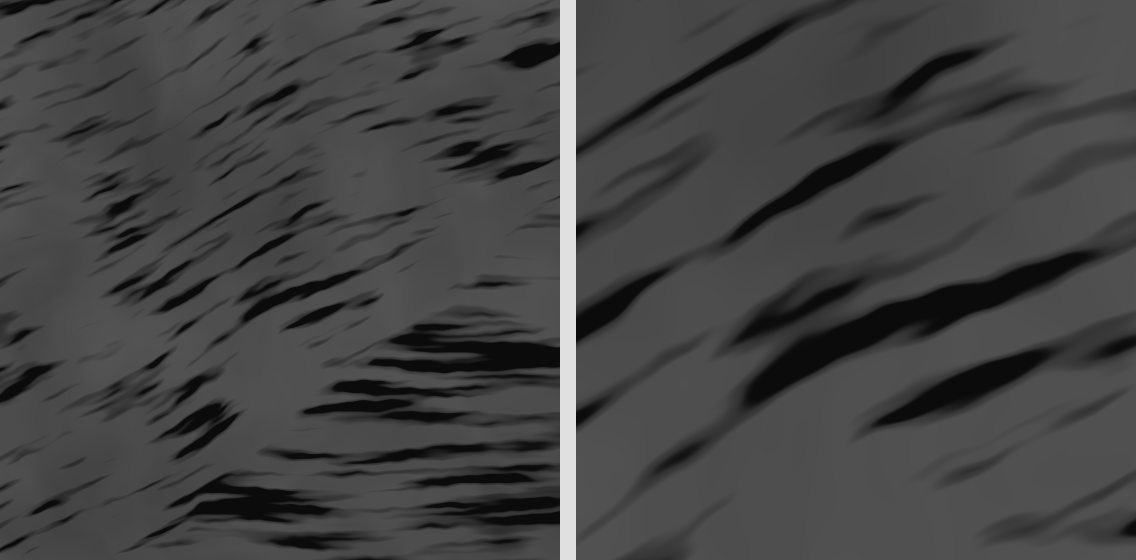
Left: the whole. Right: its middle third, enlarged.
Write a WebGL 2 fragment shader that draws this texture.

```glsl
#version 300 es
precision highp float;
// Dark grey stone with short black streaks: slanted grain over most of the
// slab, denser level grain below a diagonal seam. Each grain is stretched
// gradient noise on bent coordinates, toned into soft halos and black cores.

uniform vec2 u_resolution;
out vec4 fragColor;

#define SLANT 0.44                    // angle of the upper grain, radians
#define TILT 0.035                    // angle of the lower grain, radians
#define SLANT_FREQ vec2(6.5, 42.0)    // cells along and across the streaks
#define LEVEL_FREQ vec2(3.8, 38.0)
#define SEAM_POINT vec2(0.60, 0.32)
#define SEAM_NORMAL vec2(0.64, -0.77) // points into the level grain
#define LEVEL_BIAS 0.12               // extra darkness of the lower grain
#define HALO_DEPTH 0.095
#define STONE_GREY 0.297
#define CLOUD_CONTRAST 0.065
#define CORE_GREY 0.045

vec2 hashGradient(vec2 cell) {
    vec2 k = vec2(dot(cell, vec2(127.1, 311.7)), dot(cell, vec2(269.5, 183.3)));
    return 2.0 * fract(sin(k) * 43758.55) - 1.0;
}

float gradientNoise(vec2 p) {
    vec2 i = floor(p);
    vec2 f = p - i;
    vec2 u = f * f * f * (f * (f * 6.0 - 15.0) + 10.0);
    vec2 e = vec2(0.0, 1.0);
    float low = mix(dot(hashGradient(i), f),
                    dot(hashGradient(i + e.yx), f - e.yx), u.x);
    float high = mix(dot(hashGradient(i + e.xy), f - e.xy),
                     dot(hashGradient(i + e.yy), f - e.yy), u.x);
    return mix(low, high, u.y);
}

float fbm(vec2 p) {
    float sum = 0.0;
    float amplitude = 1.0;
    for (int octave = 0; octave < 4; octave++) {
        sum += amplitude * gradientNoise(p);
        p = mat2(1.6, 1.2, -1.2, 1.6) * p + 7.3;
        amplitude *= 0.5;
    }
    return sum;
}

vec2 rotate(vec2 p, float angle) {
    float c = cos(angle);
    float s = sin(angle);
    return vec2(c * p.x + s * p.y, c * p.y - s * p.x);
}

// Streak field in grain coordinates: main dashes, thin splinters.
float streaks(vec2 q, vec2 freq) {
    return gradientNoise(q * freq)
         + 0.5 * gradientNoise(q * freq * vec2(2.3, 2.1) + 19.7);
}

// Slanted grain that steepens along the seam and levels out at upper right.
float slantedGrain(vec2 p, float seam) {
    vec2 q = rotate(p, SLANT);
    q.y += 0.06 * gradientNoise(p * 2.5 + 3.1);
    q.y -= 0.03 * exp(min(seam, 0.0) / 0.08);
    float right = max(p.x - 0.75, 0.0);
    q.y += 0.7 * right * right * smoothstep(0.6, 0.9, p.y);
    return streaks(q + 5.0, SLANT_FREQ);
}

// Level grain with broad bands where several streaks run together.
float levelGrain(vec2 p) {
    vec2 q = rotate(p, TILT);
    q.y += 0.025 * gradientNoise(p * vec2(3.0, 5.0) + 8.4);
    float bands = gradientNoise(q * vec2(1.8, 13.0) + 31.0);
    vec2 knot = (q - vec2(0.92, 0.31)) / vec2(0.26, 0.022);
    return streaks(q + 11.0, LEVEL_FREQ) + 0.4 * bands
         + 0.32 * exp(-dot(knot, knot));
}

void main() {
    vec2 p = gl_FragCoord.xy / u_resolution;

    // Ragged streak edges and a wavering seam.
    vec2 ragged = p + 0.005 * vec2(gradientNoise(p * 32.0),
                                   gradientNoise(p * 32.0 + 50.0));
    float seam = dot(p - SEAM_POINT, SEAM_NORMAL) + 0.05 * fbm(p * 5.0 + 2.0);
    float level = smoothstep(-0.015, 0.025, seam);

    // Streak strength, thinned in patches and along the pale seam.
    float streak = mix(slantedGrain(ragged, seam),
                       levelGrain(ragged) + LEVEL_BIAS, level);
    streak += 0.5 * gradientNoise(p * 4.5 + 14.0);
    float paleBand = (seam + 0.035) / 0.035;
    streak -= 0.2 * exp(-paleBand * paleBand);

    // Cloudy stone, then halos, then cores.
    vec2 drift = vec2(fbm(p * 2.0 + 23.0), fbm(p * 2.0 + 41.0));
    float grey = STONE_GREY + CLOUD_CONTRAST * fbm(p * 3.5 + drift);
    grey -= HALO_DEPTH * smoothstep(0.05, 0.28, streak);
    grey = mix(grey, CORE_GREY, smoothstep(0.25, 0.40, streak));

    fragColor = vec4(vec3(grey), 1.0);
}
```
